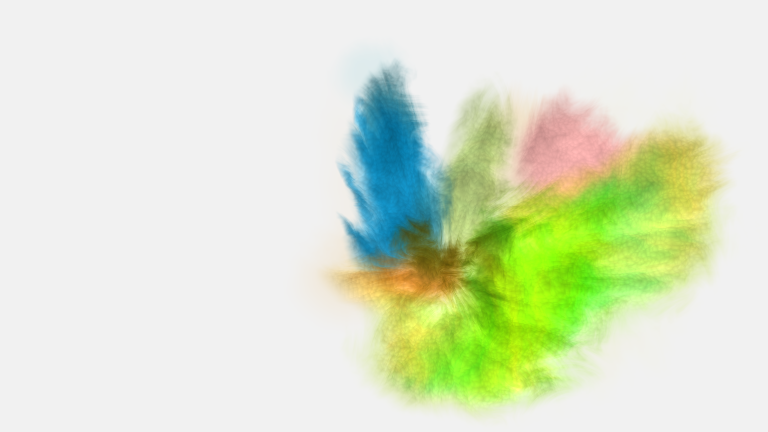
Give the GLSL for this background, as a Shadertoy shader.

```glsl
// A burst of blue, pink and lime powder thrown up from a dark core on pale paper.

// Values to tune; lengths are in canvas heights
const vec2  CORE = vec2(1.02, 0.37);
const float EDGE_WARP = 0.27;
const float BILLOW = 0.016;
const float SHADE = 0.17;
const float TINT = 0.28;
const float GRAIN_SCALE = 110.0;
const float GRAIN = 0.11;
const int   STREAKS = 5;

const vec3 PAPER  = vec3(0.946, 0.945, 0.945);
const vec3 HAZE   = vec3(0.93, 0.93, 0.76);
const vec3 BLUE   = vec3(0.02, 0.49, 0.68);
const vec3 TEAL   = vec3(0.17, 0.48, 0.53);
const vec3 SKY    = vec3(0.80, 0.90, 0.91);
const vec3 SAGE   = vec3(0.64, 0.73, 0.39);
const vec3 CREAM  = vec3(0.94, 0.88, 0.77);
const vec3 PINK   = vec3(0.90, 0.64, 0.63);
const vec3 AMBER  = vec3(0.89, 0.73, 0.28);
const vec3 RUST   = vec3(0.82, 0.44, 0.04);
const vec3 CITRON = vec3(0.76, 0.88, 0.28);
const vec3 LIME   = vec3(0.51, 0.95, 0.02);
const vec3 MINT   = vec3(0.68, 0.97, 0.40);
const vec3 OLIVE  = vec3(0.38, 0.36, 0.03);
const vec3 MOSS   = vec3(0.22, 0.48, 0.03);

vec2 hash2(vec2 cell) {
    vec2 h = vec2(dot(cell, vec2(127.1, 311.7)), dot(cell, vec2(269.5, 183.3)));
    return fract(sin(h) * 43758.5);
}

// Distance to the nearest scattered point
float cellular(vec2 q) {
    vec2 cell = floor(q), f = fract(q);
    float nearest = 2.0;
    for (int y = -1; y <= 1; y++)
        for (int x = -1; x <= 1; x++) {
            vec2 o = vec2(x, y);
            nearest = min(nearest, length(o + hash2(cell + o) - f));
        }
    return nearest;
}

// Layered, folded sines, about -1 to 1
float wisps(vec2 q) {
    float sum = 0.0, amp = 0.5;
    for (int i = 0; i < 6; i++) {
        q = mat2(0.8, 0.6, -0.6, 0.8) * q * 1.75 + 1.7;
        q += 0.7 * sin(q.yx * 0.9);
        sum += amp * sin(q.x) * cos(0.7 * q.y);
        amp *= 0.62;
    }
    return sum;
}

// Soft ellipse; positive tilt leans its long axis to the right
void puff(inout vec3 col, vec2 p, float warp, vec2 centre, vec2 radii,
          float tilt, float soft, vec3 pigment, float opacity) {
    float c = cos(tilt), s = sin(tilt);
    vec2 u = p - centre;
    float d = length(vec2(c * u.x - s * u.y, s * u.x + c * u.y) / radii) + warp;
    col = mix(col, pigment, opacity * (1.0 - smoothstep(1.0 - soft, 1.0 + soft, d)));
}

void mainImage(out vec4 fragColor, in vec2 fragCoord) {
    vec2 p = fragCoord / iResolution.y;

    // Noise stretched along rays from the core, plus round billows
    vec2 ray = p - CORE;
    vec2 rayCoord = ray * pow(length(ray) + 0.02, -0.6);
    float fibre = wisps(rayCoord * 10.0);
    float cloud = wisps(p * 13.0 + 4.0);
    float w = EDGE_WARP * (0.6 * fibre + 0.6 * cloud);
    p += BILLOW * vec2(cloud, fibre);

    vec3 col = PAPER;

    // Pale dust around the burst
    puff(col, p, w, vec2(1.30, 0.42), vec2(0.24, 0.34), 0.85, 0.5, HAZE, 0.5);
    puff(col, p, w, vec2(0.81, 0.36), vec2(0.09, 0.08), 0.0, 0.9, CREAM, 0.6);
    puff(col, p, w, vec2(0.83, 0.55), vec2(0.06, 0.17), -0.1, 0.9, CREAM, 0.2);
    puff(col, p, w, vec2(0.85, 0.83), vec2(0.06, 0.06), 0.0, 0.7, SKY, 0.5);

    // Pink and amber fan on the upper right
    puff(col, p, w, vec2(1.19, 0.65), vec2(0.075, 0.13), 0.1, 0.4, CREAM, 0.9);
    puff(col, p, w, vec2(1.33, 0.61), vec2(0.12, 0.14), -0.3, 0.35, PINK, 0.95);
    puff(col, p, w, vec2(1.45, 0.615), vec2(0.17, 0.075), 0.2, 0.5, PINK, 0.85);
    puff(col, p, w, vec2(1.55, 0.60), vec2(0.10, 0.08), 0.0, 0.7, AMBER, 0.65);
    puff(col, p, w, vec2(1.51, 0.49), vec2(0.13, 0.17), 0.4, 0.6, CITRON, 0.85);
    puff(col, p, w, vec2(1.31, 0.52), vec2(0.06, 0.17), 1.1, 0.6, AMBER, 0.75);

    // Sage plume
    puff(col, p, w, vec2(1.09, 0.57), vec2(0.065, 0.19), 0.22, 0.45, SAGE, 0.85);

    // Lime body
    puff(col, p, w, vec2(1.08, 0.18), vec2(0.20, 0.115), 0.0, 0.45, CITRON, 0.9);
    puff(col, p, w, vec2(1.43, 0.41), vec2(0.12, 0.14), 0.5, 0.6, MINT, 0.85);
    puff(col, p, w, vec2(1.23, 0.34), vec2(0.15, 0.19), 0.7, 0.5, LIME, 0.95);
    puff(col, p, w, vec2(1.33, 0.46), vec2(0.06, 0.12), 0.9, 0.6, LIME, 0.55);
    puff(col, p, w, vec2(1.14, 0.16), vec2(0.16, 0.08), 0.0, 0.6, LIME, 0.6);

    // Blue plume with loose streaks on its left flank
    puff(col, p, w, vec2(0.90, 0.70), vec2(0.068, 0.10), 0.0, 0.45, TEAL, 0.85);
    puff(col, p, w, vec2(0.925, 0.57), vec2(0.088, 0.17), -0.25, 0.4, BLUE, 0.95);
    puff(col, p, w, vec2(0.885, 0.43), vec2(0.06, 0.065), 0.0, 0.5, BLUE, 0.85);
    puff(col, p, w, vec2(1.00, 0.50), vec2(0.04, 0.11), 0.1, 0.6, TEAL, 0.7);
    for (int i = 0; i < STREAKS; i++) {
        float k = float(i) / float(STREAKS - 1);
        vec2 centre = vec2(0.835 + 0.02 * sin(9.0 * k), mix(0.44, 0.72, k));
        puff(col, p, w, centre, vec2(0.011, 0.045), -0.65 + 0.35 * k, 0.8, BLUE, 0.65);
    }

    // Scorched core
    puff(col, p, w, vec2(0.88, 0.33), vec2(0.09, 0.04), 0.3, 0.8, AMBER, 0.75);
    puff(col, p, w, vec2(0.97, 0.27), vec2(0.09, 0.07), 0.3, 0.7, CITRON, 0.75);
    puff(col, p, w * 2.0, vec2(0.98, 0.36), vec2(0.105, 0.06), 0.0, 0.6, RUST, 0.75);
    puff(col, p, w * 2.5, vec2(1.01, 0.40), vec2(0.075, 0.05), 0.5, 0.7, OLIVE, 0.8);
    puff(col, p, w * 2.5, vec2(1.12, 0.38), vec2(0.045, 0.10), 0.3, 0.7, MOSS, 0.7);

    // Drifting red tint, fibrous shading and fine grains on the pigment
    float ink = smoothstep(0.08, 0.6, length(col - PAPER));
    float green = smoothstep(0.15, 0.6, col.g - col.b);
    col.r += TINT * ink * green * wisps(p * 7.0 + 9.0);
    float grain = 0.45 - cellular(p * GRAIN_SCALE);
    col *= 1.0 + ink * (SHADE * (fibre + 0.7 * cloud) + GRAIN * grain);
    fragColor = vec4(clamp(col, 0.0, 1.0), 1.0);
}
```
